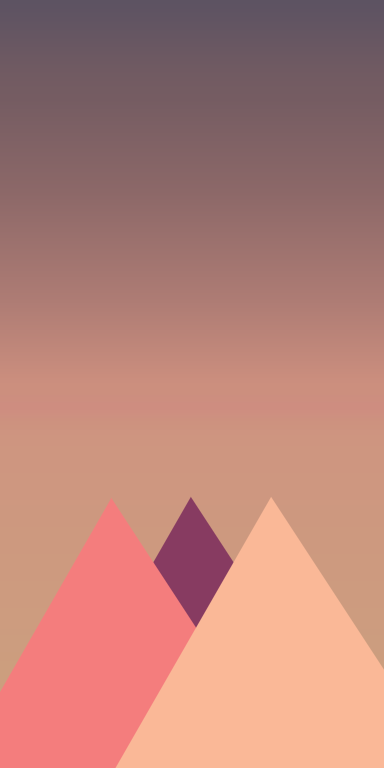
Reproduce this background procedurally as a WebGL 1 fragment shader.

```glsl
precision highp float;

uniform vec2 u_resolution;

// Dusk gradient, t runs from the top (0) to the bottom (1)
vec3 skyColor(float t) {
  vec3 c = mix(vec3(0.355, 0.320, 0.385), vec3(0.460, 0.362, 0.385), smoothstep(-0.03, 0.14, t));
  c = mix(c, vec3(0.550, 0.408, 0.408), clamp((t - 0.13) / 0.12, 0.0, 1.0));
  c = mix(c, vec3(0.680, 0.485, 0.455), clamp((t - 0.25) / 0.14, 0.0, 1.0));
  c = mix(c, vec3(0.800, 0.560, 0.495), clamp((t - 0.39) / 0.11, 0.0, 1.0));
  c = mix(c, vec3(0.808, 0.585, 0.502), clamp((t - 0.53) / 0.04, 0.0, 1.0));
  c = mix(c, vec3(0.800, 0.622, 0.495), clamp((t - 0.57) / 0.33, 0.0, 1.0));
  // Faint pink band at the horizon
  float band = exp(-pow((t - 0.531) / 0.012, 2.0));
  return c + band * vec3(0.008, -0.008, 0.008);
}

// Signed distance to a peak whose left side is steeper than its right
float peakDistance(vec2 p, vec2 apex) {
  vec2 d = p - apex;
  float leftSide = (d.y - 1.742 * d.x) / length(vec2(1.742, 1.0));
  float rightSide = (d.y + 1.53 * d.x) / length(vec2(1.53, 1.0));
  return max(leftSide, rightSide);
}

vec3 paintPeak(vec3 base, vec3 color, vec2 p, vec2 apex) {
  float edge = 0.7 / u_resolution.x;
  return mix(base, color, 1.0 - smoothstep(-edge, edge, peakDistance(p, apex)));
}

void main() {
  // One unit is the canvas width, and the canvas is two units tall
  vec2 p = gl_FragCoord.xy / u_resolution * vec2(1.0, 2.0);
  vec3 color = skyColor(1.0 - 0.5 * p.y);

  // Peaks from back to front
  vec3 plum = vec3(0.530, 0.230, 0.380);
  vec3 coral = vec3(0.957, 0.490, 0.490);
  vec3 peach = vec3(0.980, 0.722, 0.592);
  color = paintPeak(color, plum, p, vec2(0.497, 0.706));
  color = paintPeak(color, coral, p, vec2(0.290, 0.703));
  color = paintPeak(color, peach, p, vec2(0.706, 0.706));

  gl_FragColor = vec4(color, 1.0);
}
```
